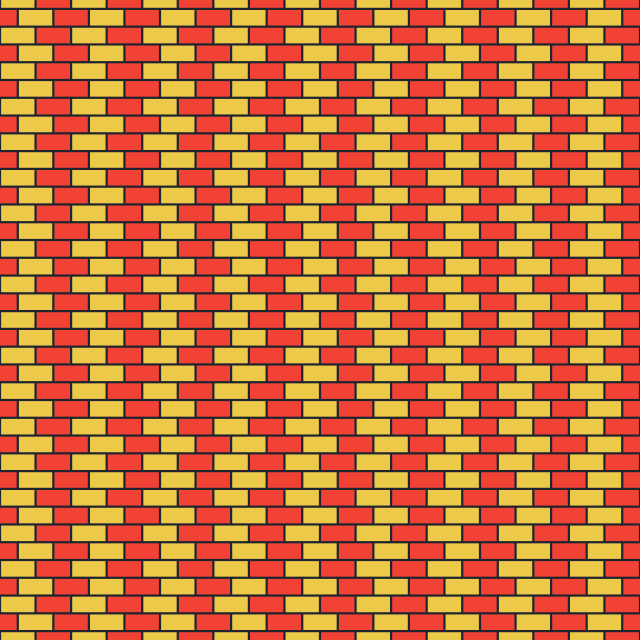
A Shadertoy shader for this pattern:

```glsl
const vec2 BRICKS = vec2(18.0, 36.0);   // bricks across, courses down (both even, so it tiles)
const float JOINT_WIDTH = 1.0 / 288.0;  // mortar width as a share of the canvas
const float COURSE_SHIFT = 0.5;         // sideways step of odd courses, in bricks
const float COURSE_OFFSET = 0.5;        // vertical phase, in courses

const vec3 YELLOW = vec3(0.93, 0.79, 0.29);
const vec3 RED = vec3(0.95, 0.26, 0.21);
const vec3 MORTAR = vec3(0.12, 0.14, 0.18);

// Running bond: odd courses slide sideways
vec2 bondCoords(vec2 uv) {
    vec2 p = uv * BRICKS;
    p.y += COURSE_OFFSET;
    p.x -= COURSE_SHIFT * mod(floor(p.y), 2.0);
    return p;
}

// Brick coverage from 0 in the mortar to 1 in the face, smoothed over one pixel
float brickMask(vec2 p, vec2 pixel) {
    vec2 edgeDistance = (0.5 - abs(fract(p) - 0.5)) / BRICKS - 0.5 * JOINT_WIDTH;
    vec2 coverage = clamp(edgeDistance / pixel + 0.5, 0.0, 1.0);
    return coverage.x * coverage.y;
}

void mainImage(out vec4 fragColor, in vec2 fragCoord) {
    vec2 pixel = 1.0 / iResolution.xy;
    vec2 p = bondCoords(fragCoord * pixel);

    // Colours alternate along each course
    vec3 face = mix(YELLOW, RED, mod(floor(p.x), 2.0));

    fragColor = vec4(mix(MORTAR, face, brickMask(p, pixel)), 1.0);
}
```
